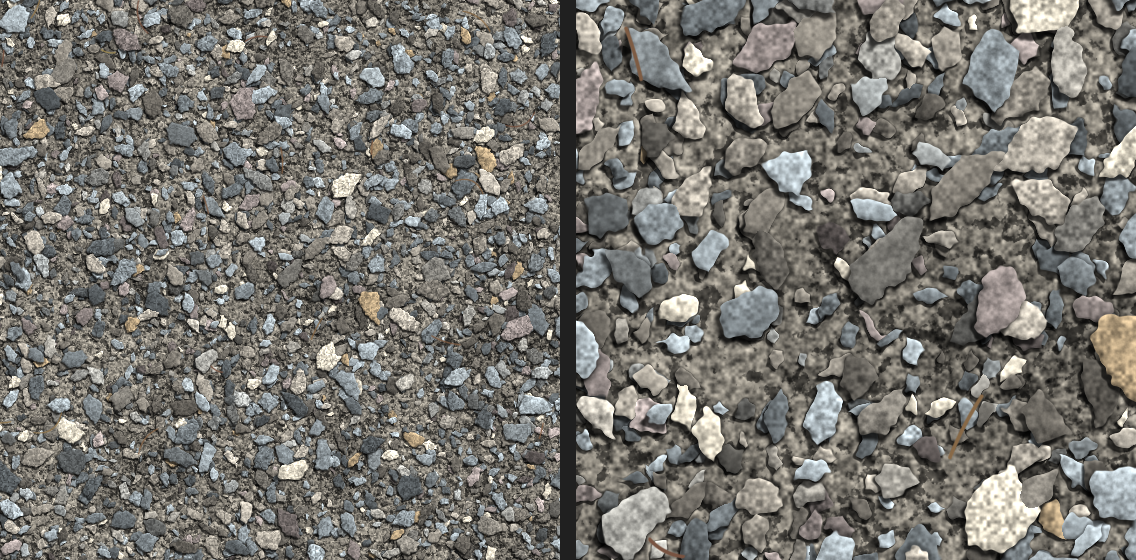
Left: the whole. Right: its middle third, enlarged.
Write a Shadertoy shader that draws this texture.

```glsl
// Weathered exposed-aggregate paving: gritty mortar holding angular chips of
// blue-grey, brown and a few pale stones. Chips are random rounded polygons
// scattered on jittered grids, drawn from fine to coarse, with cast shadows.

const float TAU = 6.2831853;
const vec2 toLight = vec2(0.5, 0.866);

vec3 hash3(vec2 p) {
    vec3 q = fract(p.xyx * vec3(0.1031, 0.1030, 0.0973));
    q += dot(q, q.yxz + 33.33);
    return fract((q.xxy + q.yzz) * q.zyx);
}

float noise(vec2 p) {
    vec2 i = floor(p), f = fract(p);
    f = f * f * (3.0 - 2.0 * f);
    float low = mix(hash3(i).x, hash3(i + vec2(1, 0)).x, f.x);
    float high = mix(hash3(i + vec2(0, 1)).x, hash3(i + vec2(1, 1)).x, f.x);
    return mix(low, high, f.y);
}

float fbm(vec2 p) {
    float sum = 0.0, amp = 0.5;
    for (int i = 0; i < 4; i++) {
        sum += amp * noise(p);
        p = mat2(1.6, 1.2, -1.2, 1.6) * p + 17.3;
        amp *= 0.62;
    }
    return sum;
}

mat2 rotate(float a) {
    return mat2(cos(a), sin(a), -sin(a), cos(a));
}

float smoothMax(float a, float b, float k) {
    float h = max(k - abs(a - b), 0.0) / k;
    return max(a, b) + h * h * k * 0.25;
}

// Signed distance to a random chip: six rounded half planes, stretched,
// with the long axis leaning loosely around a steep rising diagonal
float chip(vec2 p, vec2 id) {
    vec3 h = hash3(id + 11.7);
    float lean = -1.25 + 3.0 * (h.x - 0.5);
    p = rotate(lean) * p * vec2(mix(0.68, 1.0, h.y), mix(1.0, 1.75, h.z));
    float radius = mix(0.25, 0.48, hash3(id + 5.1).x);
    float roundness = radius * mix(0.04, 0.45, h.y * h.z);
    float d = -1.0;
    for (int k = 0; k < 6; k++) {
        vec3 r = hash3(id + 3.7 * float(k) + 23.0);
        float a = (float(k) + 0.8 * r.x) * TAU / 6.0;
        float side = dot(p, vec2(cos(a), sin(a))) - radius * mix(0.72, 1.1, r.y);
        d = smoothMax(d, side, roundness);
    }
    return d;
}

vec3 chipColour(vec2 id) {
    vec3 h = hash3(id + 71.3), pick = hash3(id + 40.9);
    vec3 c = mix(vec3(0.48, 0.51, 0.525), vec3(0.53, 0.51, 0.475), smoothstep(0.4, 0.75, h.x));
    c = mix(c, vec3(0.51, 0.475, 0.465), step(0.93, h.y));
    c *= mix(0.6, 1.38, h.z);
    c = mix(c, vec3(0.66, 0.58, 0.46), step(0.98, pick.x));
    return mix(c, vec3(0.85, 0.82, 0.75), step(0.965, pick.y));
}

// Mortar: sandy grains lit as relief, with broad stains and dark pits
vec3 mortar(vec2 uv) {
    float height = fbm(uv * 120.0);
    float relief = height - fbm((uv + toLight * 0.0025) * 120.0);
    float grains = noise(uv * 480.0) + noise(uv * 260.0 + 9.0) - 1.0;
    float tone = 0.56 + 0.72 * fbm(uv * 8.0) + 0.7 * relief + 0.6 * grains;
    tone *= mix(0.5, 1.0, smoothstep(0.38, 0.52, height));
    return vec3(0.54, 0.52, 0.48) * tone;
}

// One layer of chips, "n" cells across the canvas
void scatterChips(inout vec3 col, vec2 uv, float n, float density, float seed) {
    vec2 rough = vec2(noise(uv * 210.0), noise(uv * 210.0 + 50.0)) - 0.5;
    vec2 g = uv * n + rough * 0.0035 * n;
    float reach = 0.03 + 0.0025 * n;
    float d = 9.0, shadow = 9.0, facing = 0.0;
    vec2 nearest = vec2(0);
    for (int y = -1; y <= 1; y++)
    for (int x = -1; x <= 1; x++) {
        vec2 cell = floor(g) + vec2(x, y), id = cell + seed * 57.0;
        vec3 h = hash3(id);
        if (h.z > density) continue;
        vec2 p = g - cell - 0.5 - (h.xy - 0.5) * 0.65;
        float here = chip(p, id), ahead = chip(p + toLight * reach, id);
        shadow = min(shadow, ahead);
        if (here < d) {
            d = here;
            facing = (ahead - here) / reach;
            nearest = id;
        }
    }
    // Tight cast shadow and contact darkening
    float aa = 0.8 * n / iResolution.y;
    col *= mix(1.0, 0.36, smoothstep(aa + 0.02, -aa - 0.02, shadow));
    col *= mix(0.72, 1.0, smoothstep(0.0, 0.1, d));
    // Chip face with a thin bevelled rim, mottling and mineral specks
    vec3 h = hash3(nearest + 90.0);
    float bevel = smoothstep(-0.002 * n - 0.05, 0.0, d);
    float mottle = fbm(uv * 150.0 + h.xy * 40.0) - 0.54;
    float specks = noise(uv * 460.0 + h.yz * 30.0) - 0.5;
    float tone = 1.05 + 0.24 * facing * bevel + 0.06 * facing;
    tone += mix(0.4, 0.95, h.x) * mottle + mix(0.25, 0.75, h.z) * specks;
    col = mix(col, chipColour(nearest) * tone, smoothstep(aa, -aa, d));
}

// A few curved dry twigs and needles
void scatterTwigs(inout vec3 col, vec2 uv) {
    for (int i = 0; i < 18; i++) {
        vec3 h = hash3(vec2(i, 7.3)), k = hash3(vec2(i, 31.9));
        vec2 p = rotate(h.z * TAU) * (uv - h.xy);
        p.y += (k.x - 0.5) * 35.0 * p.x * p.x;
        float reach = mix(0.01, 0.032, k.y);
        float d = length(vec2(max(abs(p.x) - reach, 0.0), p.y)) - 0.0011;
        vec3 twig = mix(vec3(0.46, 0.31, 0.25), vec3(0.64, 0.56, 0.32), k.z);
        col = mix(col, twig, smoothstep(1.0, -1.0, d * iResolution.y));
    }
}

void mainImage(out vec4 fragColor, in vec2 fragCoord) {
    vec2 uv = fragCoord / iResolution.y;
    vec3 col = mortar(uv);
    for (int i = 0; i < 4; i++) {
        float k = float(i);
        float density = 0.34 + 0.24 * k - 0.065 * k * k;
        scatterChips(col, uv, 70.0 * pow(0.66, k), density, k + 1.0);
    }
    scatterTwigs(col, uv);
    fragColor = vec4(clamp(col, 0.0, 1.0), 1.0);
}
```
